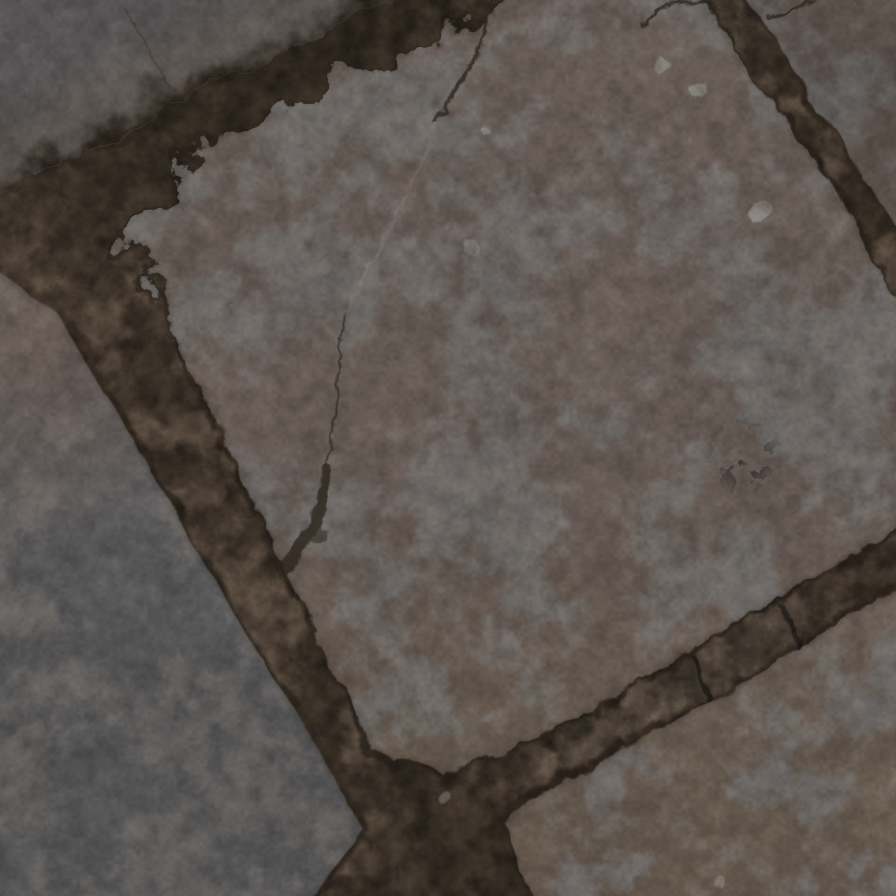
This texture is drawn by a three.js fragment shader. Its source:

```glsl
// Worn paving stones around damp earthen joints, seen from above.
// Each stone is an intersection of half-planes with noise-ragged edges;
// layered noise mottles the surfaces, segment distances draw the cracks.
#define SOFT .0018
#define RAGGED .034
#define MOTTLE .2
#define GRAIN .32
#define WARM_STONE vec3(.395, .352, .328)
#define GREY_STONE vec3(.405, .388, .375)
#define BLUE_STONE vec3(.352, .35, .355)
#define TAN_STONE vec3(.392, .345, .302)
#define DAMP_EARTH vec3(.17, .143, .112)
#define DRY_EARTH vec3(.295, .25, .21)

varying vec2 vUv;

float hash(vec2 p) {
  vec3 q = fract(p.xyx * .1031);
  q += dot(q, q.yzx + 33.33);
  return fract((q.x + q.y) * q.z);
}

float noise(vec2 p) {
  vec2 i = floor(p), f = fract(p);
  f = f * f * (3. - 2. * f);
  return mix(mix(hash(i), hash(i + vec2(1, 0)), f.x),
             mix(hash(i + vec2(0, 1)), hash(i + 1.), f.x), f.y);
}

float fbm(vec2 p) {
  float sum = 0., amp = .5;
  for (int i = 0; i < 5; i++) {
    sum += amp * noise(p);
    p = mat2(1.6, 1.2, -1.2, 1.6) * p + 7.3;
    amp *= .5;
  }
  return sum;
}

// Signed distance to the line a-b, positive on its left
float side(vec2 p, float ax, float ay, float bx, float by) {
  vec2 d = normalize(vec2(bx - ax, by - ay));
  return dot(p - vec2(ax, ay), vec2(-d.y, d.x));
}

float seg(vec2 p, float ax, float ay, float bx, float by) {
  vec2 a = p - vec2(ax, ay), d = vec2(bx - ax, by - ay);
  return length(a - d * clamp(dot(a, d) / dot(d, d), 0., 1.));
}

float ramp(float a, float b, float x) { return clamp((x - a) / (b - a), 0., 1.); }
float cover(float d) { return 1. - smoothstep(-SOFT, SOFT, d); }
float chip(vec2 p, float x, float y, float r) { return cover(length(p - vec2(x, y)) - r); }

float centreStone(vec2 p) {
  float d = side(p, .137, .742, .26, .85);
  d = max(d, side(p, .26, .85, .566, .996));
  d = max(d, side(p, .788, 1., 1., .676));
  d = max(d, side(p, 1., .411, .599, .173));
  d = max(d, side(p, .599, .173, .495, .138));
  d = max(d, side(p, .495, .138, .417, .167));
  return max(d, side(p, .417, .167, .137, .742));
}

void main() {
  vec2 p = vUv;
  float broad = fbm(p * 9.), patches = fbm(p * 25. + 4.);
  float fine = fbm(p * 70. + 9.), rag = (fbm(p * 32. + 2.) - .48) * RAGGED;
  vec2 wobble = vec2(noise(p * 60.), noise(p * 60. + 50.)) - .5;
  vec2 q = p + .009 * wobble, r = p + .013 * (vec2(fine, fbm(p * 90.)) - .48);

  // Stone outlines
  float crumble = ramp(-.08, .08, side(p, 0., .5, .6, 1.));
  float centre = centreStone(p) + rag * (.8 + 1.6 * crumble);
  float left = max(side(p, 0., .694, .065, .648), side(p, .065, .648, .406, .075));
  left = max(left, side(p, .406, .075, .35, 0.)) + rag * .25;
  float top = side(p, .43, 1., 0., .782) + rag;
  float right = side(p, 1., .75, .833, 1.) + rag * .5;
  float lower = max(side(p, .56, .082, 1., .342), side(p, .593, 0., .56, .082)) + rag * .6;
  float gap = min(min(centre, left), min(min(top, right), lower));

  // Joint earth, darkest along the stones, in the moss and at the crossing
  float moss = ramp(.66, .8, p.y) * ramp(.7, .45, p.x) * ramp(0., .1, p.x);
  float pit = ramp(.14, .04, length(p - vec2(.52, .03)));
  float dry = smoothstep(.002, .011, gap + rag * .5) * (1. - .8 * max(moss, pit));
  vec3 color = mix(DAMP_EARTH, DRY_EARTH, dry * (.3 + .7 * smoothstep(.4, .62, patches)));
  float rubble = ramp(.55, .62, p.x) * ramp(.92, .85, p.x) * ramp(.48, .38, p.y);
  color += rubble * dry * .035;
  float breaks = min(seg(r, .775, .265, .792, .218), seg(r, .872, .322, .895, .275));
  color *= 1. - .45 * cover(breaks - .003);
  color = mix(color, DRY_EARTH * 1.1, .7 * ramp(.12, 0., length(p - vec2(0, .7))));
  color *= 1. + .9 * (fine - .48);

  // Stone colours
  float tone = mix(broad, mix(patches, fine, .3), .55);
  vec3 stone = mix(TAN_STONE, WARM_STONE, ramp(.12, .48, p.y));
  stone = mix(stone, GREY_STONE, smoothstep(.44, .58, tone - .04 * ramp(.4, .2, p.y)));
  vec3 blue = mix(BLUE_STONE, GREY_STONE, .7 * smoothstep(.46, .6, tone));
  blue = mix(blue, WARM_STONE, ramp(.24, .02, length(p - vec2(.04, .62))));
  blue *= 1. - .07 * ramp(.5, .15, p.y);
  vec3 slab = mix(GREY_STONE, BLUE_STONE, .6);
  slab = mix(slab, WARM_STONE * 1.06, .6 * ramp(-.1, -.045, top));
  vec3 surface = mix(mix(stone, blue, cover(left)), slab, cover(top));
  surface *= 1. + MOTTLE * (patches - .48) + GRAIN * (fine - .48) + .09 * (noise(p * 240.) - .5);
  surface = mix(surface, color, cover(top) * smoothstep(-.035, .002, top + (patches - .5) * .07));
  surface *= 1. - .1 * smoothstep(-.008, 0., min(centre, min(left, lower)));

  // Split across the centre stone: dark ends, faint healed middle
  float split = min(seg(r, .384, .648, .375, .557), seg(r, .375, .557, .365, .479));
  float foot = min(seg(r, .365, .479, .354, .414), seg(r, .354, .414, .315, .365));
  float head = min(seg(r, .547, 1., .534, .94), seg(r, .534, .94, .488, .863));
  float healed = min(seg(r, .488, .863, .456, .785), seg(r, .456, .785, .384, .648));
  surface *= 1. + .1 * cover(healed - .002);
  float dark = max(cover(split - .001), cover(head - .004 * patches));
  dark = max(dark, cover(foot - .003 - .004 * ramp(.49, .44, p.y)));
  float nick = min(seg(r, .715, .972, .745, .995), seg(r, .86, .98, .91, 1.));
  nick = min(nick, seg(r, .745, .995, .79, 1.));
  dark = max(dark, max(cover(nick - .002), .7 * chip(r, .355, .405, .012)));
  dark = max(dark, .5 * cover(seg(r, .14, .99, .19, .9) - .001));
  surface = mix(surface, DAMP_EARTH, dark * .8);

  // Pale chips and dark pits
  float pale = max(chip(r, .525, .724, .01), chip(r, .739, .928, .01));
  pale = max(pale, max(chip(r, .78, .9, .009), chip(r, .849, .765, .012)));
  pale = max(pale, max(chip(r, .543, .855, .005), chip(r, .803, .016, .005)));
  surface = mix(surface, vec3(.54, .53, .51), pale * fine * 1.4);
  surface *= 1. - .4 * smoothstep(.52, .6, fine) * ramp(.05, .02, length(p - vec2(.83, .49)));
  color = mix(color, surface, cover(gap));
  gl_FragColor = vec4(mix(color, GREY_STONE, .8 * chip(q, .497, .107, .006)), 1);
}
```
